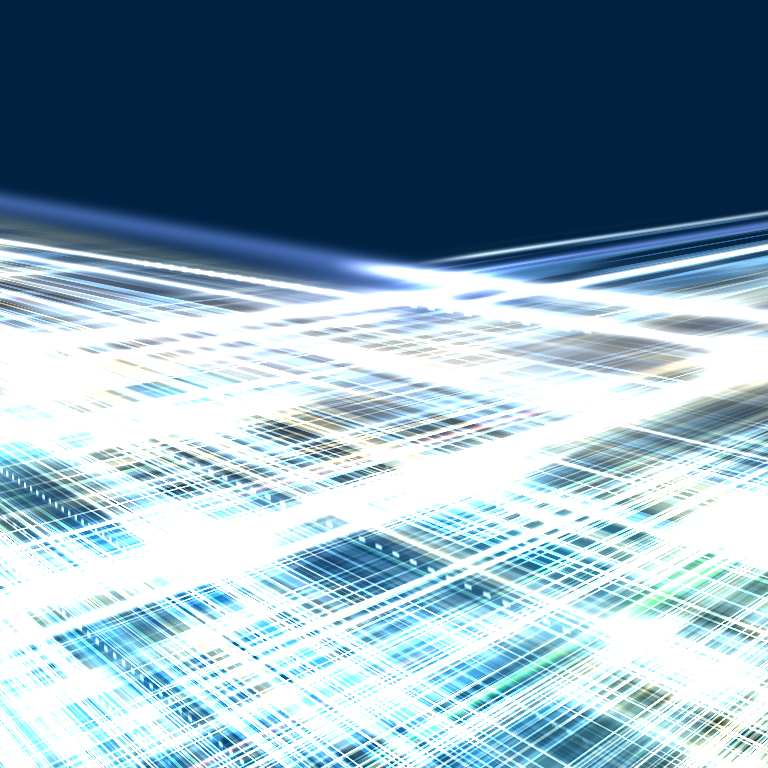
Reproduce this background procedurally as a Shadertoy shader.

```glsl
const vec3 NAVY = vec3(0, .13, .25);
const vec3 HAZE = vec3(.5, .52, .57);
const vec3 SLATE = vec3(.25, .35, .42);
const vec3 BLUE = vec3(.02, .3, .5);
const vec3 OLIVE = vec3(.42, .5, .36);
const vec3 WHITE = vec3(1);
const vec3 LAVENDER = vec3(.55, .6, .95);
const vec3 CYAN = vec3(.25, .8, 1);
const vec3 CREAM = vec3(1, .87, .55);
const vec3 PINK = vec3(1, .4, .45);
const vec3 GREEN = vec3(.3, 1, .3);
const float STREAK_GAIN = .36;
const float LINE_GAIN = .95;

// Vanishing points of the ground and the raised bands
const vec2 LEFT_VP = vec2(-.612, .781);
const vec2 RIGHT_VP = vec2(1.823, .779);
const vec2 HIGH_LEFT_VP = vec2(-.876, .898);
const vec2 HIGH_RIGHT_VP = vec2(2.02, .873);

// Shaded patches: centre, radii
const vec4 SHADES[4] = vec4[4](
  vec4(.48, .28, .13, .06), vec4(.04, .34, .13, .05),
  vec4(.62, .22, .08, .04), vec4(.97, .42, .16, .06));
// Light spots: centre, radius, warmth
const vec4 SPOTS[8] = vec4[8](
  vec4(.83, .178, .035, .8), vec4(.97, .535, .04, .9),
  vec4(.29, .28, .05, .6), vec4(.03, .43, .05, 0),
  vec4(.26, .48, .05, .2), vec4(.98, .29, .03, .6),
  vec4(.64, .395, .04, .5), vec4(.03, .06, .12, .4));

float hash(vec2 p) {
  vec3 q = fract(p.xyx * .1031);
  q += dot(q, q.yzx + 33.33);
  return fract((q.x + q.y) * q.z);
}

float noise(vec2 p) {
  vec2 i = floor(p), f = fract(p);
  f = f * f * (3. - 2. * f);
  return mix(mix(hash(i), hash(i + vec2(1, 0)), f.x),
             mix(hash(i + vec2(0, 1)), hash(i + 1.), f.x), f.y);
}

float blob(vec2 d) { return exp(-dot(d, d)); }

// Ray slope, distance from the vanishing point, position across
vec3 pencil(vec2 p, vec2 vp) {
  vec2 d = p - vp;
  return vec3(-d.y / abs(d.x), abs(d.x), p.x);
}

float rayDistance(vec3 ray, float slope) {
  return (ray.x - slope) * ray.y / sqrt(1. + ray.x * ray.x);
}

float beam(vec3 ray, float slope, float width, float from, float to) {
  float d = rayDistance(ray, slope) / width;
  return exp(-d * d) * smoothstep(from - .06, from + .06, ray.z)
    * (1. - smoothstep(to - .06, to + .06, ray.z));
}

vec3 softStreaks(vec3 ray, float seed) {
  vec3 light = vec3(0);
  for (float k = 0.; k < 5.; k++) {
    float n = noise(vec2(ray.x * 24. * exp2(k), ray.z * 3.2 + k * 7.3) + seed);
    float warmth = noise(vec2(ray.x * 17. + k * 5., ray.z * 2. + seed));
    vec3 tint = mix(vec3(.5, .77, 1), CREAM, smoothstep(.45, .7, warmth));
    light += tint * smoothstep(.6, .86, n);
  }
  return light * STREAK_GAIN;
}

vec3 fineLines(vec3 ray, float scale, float seed, float pixel) {
  float cell = floor(ray.x * scale), h = hash(vec2(cell, seed));
  float d = abs(rayDistance(ray, (cell + .5) / scale));
  float width = .0003 + .0014 * h * h;
  float visible = smoothstep(.46, .62, noise(vec2(ray.z * 3. + seed, cell * 1.7)));
  vec3 tint = h > .88 ? GREEN : h > .75 ? CREAM : CYAN;
  tint = mix(WHITE, tint, .55 * step(.35, h));
  return tint * visible * (1. - smoothstep(width, width + pixel, d));
}

void mainImage(out vec4 fragColor, in vec2 fragCoord) {
  vec2 p = fragCoord / iResolution.xy;
  float pixel = 1. / iResolution.y, depth = 1. - p.y;
  vec3 a = pencil(p, LEFT_VP), b = pencil(p, RIGHT_VP);
  vec3 highA = pencil(p, HIGH_LEFT_VP), highB = pencil(p, HIGH_RIGHT_VP);

  // Ground shading
  float below = depth - min(.247 + .167 * p.x, .415 - .142 * p.x);
  float ground = smoothstep(.025, .14 + .06 * p.x, below), shade = 0.;
  vec3 base = mix(HAZE, SLATE, smoothstep(.46, .62, depth));
  base = mix(base, BLUE, smoothstep(.58, .72, depth));
  base = mix(base, OLIVE, .75 * blob((p - vec2(.98, .13)) * 3.7));
  base *= .45 + noise(vec2(a.x * 45., p.x * 3.));
  for (int i = 0; i < 4; i++)
    shade = max(shade, blob((p - SHADES[i].xy) / SHADES[i].zw));
  base = mix(NAVY, base, ground * (1. - .6 * shade));

  // Soft streaks, brighter in some crossings, and the sharp lower mesh
  float patches = .45 + 1.1 * smoothstep(.2, .8, noise(vec2(a.x, b.x) * 14.));
  patches *= 1. - .65 * shade;
  vec3 light = (softStreaks(a, 3.) + softStreaks(b, 41.)) * ground * patches;
  float mesh = LINE_GAIN * smoothstep(.46, .68, depth) * min(patches, 1.);
  for (float k = 0.; k < 2.; k++) {
    float scale = 65. + 80. * k;
    light += mesh * (fineLines(a, scale, 9. + k, pixel) + fineLines(b, scale * 1.15, 27. + k, pixel));
  }

  // Rows of dashes
  for (float k = 0.; k < 9.; k++) {
    float dash = smoothstep(.24, .4, abs(fract(log(a.y) * (50. + 16. * mod(k, 3.))) - .5));
    dash *= smoothstep(.4, .6, noise(vec2(p.x * 3., k * 4.7)));
    light += mix(WHITE, CYAN, .3) * dash * beam(a, .155 + .097 * k, .0026, -1., .75);
  }

  // Raised bands
  light += LAVENDER * (.45 * beam(highA, .18, .018, -1., .62) + .6 * beam(highB, .162, .005, .54, 2.));
  light += CREAM * .2 * beam(highA, .213, .012, -1., .5);
  light += 1.1 * (beam(highB, .147, .0028, .58, 2.) + beam(highB, .19, .004, .62, 2.));
  light += softStreaks(highB, 63.) * smoothstep(.48, .65, p.x) * (1. - ground);

  // Beams falling to the right
  light += beam(a, .12, .009, .48, 2.) + beam(a, .148, .007, .5, 2.);
  light += beam(a, .155, .003, -1., .5) + .8 * beam(a, .18, .003, -1., .35);
  light += .8 * beam(a, .235, .002, .25, 2.) + beam(a, .285, .002, .65, .83);
  light += CREAM * (.8 * beam(a, .424, .003, .03, 2.) + .3 * beam(a, .42, .02, .4, 2.));

  // Beams rising to the right
  light += 1.2 * (beam(b, .129, .007, -1., .6) + beam(b, .144, .004, -1., .5));
  light += 1.3 * (beam(b, .311, .009, -1., 2.) + beam(b, .342, .006, -1., .72));
  light += beam(b, .432, .0025, .3, .81) + beam(b, .419, .0018, .2, .8);
  light += CREAM * .35 * beam(b, .318, .028, -1., 2.);
  light += CYAN * .35 * beam(b, .2, .018, -1., .42);
  light += PINK * .6 * (beam(b, .28, .003, .3, .76) + beam(b, .496, .004, .2, .55));
  light += GREEN * .5 * (beam(b, .575, .005, .5, 2.) + beam(b, .575, .013, .82, 2.));

  // Light spots and central haze
  for (int i = 0; i < 8; i++) {
    vec4 s = SPOTS[i];
    light += .8 * mix(CYAN, WHITE, s.w) * blob((p - s.xy) / (s.z * vec2(1.25, .7)));
  }
  light += LAVENDER * .5 * blob((p - vec2(.52, .61)) / vec2(.2, .04));

  light *= smoothstep(-.012, .018, below);
  fragColor = vec4(min(base + light * (1. - .25 * base), 1.), 1);
}
```
